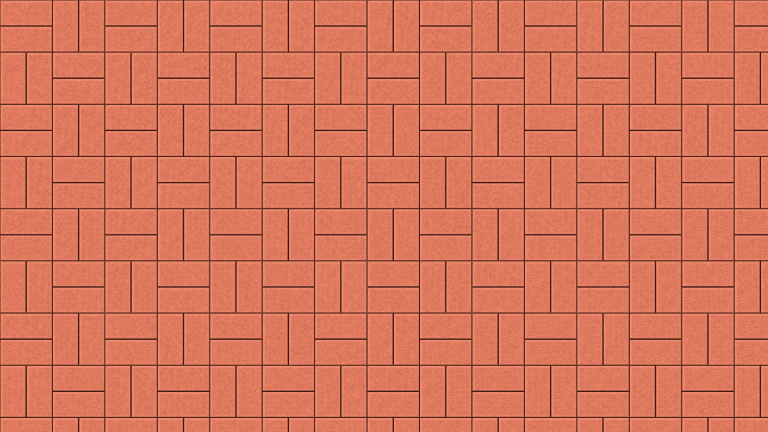
Write a Shadertoy shader that draws this pattern.

```glsl
// Terracotta paving: basket weave of paired bricks with dark seams and fine grain.

float hash(vec2 p) {
    return fract(sin(dot(p, vec2(127.1, 311.7))) * 43758.5453);
}

float valueNoise(vec2 p) {
    vec2 i = floor(p), f = fract(p);
    f = f * f * (3.0 - 2.0 * f);
    return mix(mix(hash(i), hash(i + vec2(1, 0)), f.x),
               mix(hash(i + vec2(0, 1)), hash(i + vec2(1, 1)), f.x), f.y);
}

// Share of a pixel that lies closer to an edge than the given width
float coverage(float width, float edge, float pixel) {
    return clamp((width - edge) / pixel + 0.5, 0.0, 1.0);
}

// Clay with fine sandy grain, pale dust and small dark specks
vec3 clay(vec2 p) {
    vec2 sand = p * 288.0 - 0.5;
    float grain = valueNoise(sand);
    vec3 color = mix(vec3(0.825, 0.44, 0.34), vec3(0.925, 0.507, 0.393), grain);
    float dust = smoothstep(0.80, 0.90, valueNoise(sand + 601.0));
    color = mix(color, vec3(0.84, 0.495, 0.41), 0.85 * dust);
    float speck = smoothstep(0.95, 0.98, valueNoise(sand + vec2(37.0, 911.0)));
    return mix(color, vec3(0.64, 0.39, 0.32), 0.9 * speck);
}

void mainImage(out vec4 fragColor, in vec2 fragCoord) {
    // Height-based units, measured down from the top left corner
    vec2 p = vec2(fragCoord.x, iResolution.y - fragCoord.y) / iResolution.y;
    vec2 grid = p / vec2(0.1214, 0.1208);
    vec2 tile = floor(grid);
    vec2 local = fract(grid);
    float pixel = 1.0 / (iResolution.y * 0.121);

    // Alternate tiles turn a quarter: x runs along the brick, y across the pair
    bool upright = mod(tile.x + tile.y, 2.0) > 0.5;
    vec2 q = upright ? local.yx : local;
    float row = floor(q.y * 2.0);
    vec2 brick = vec2(q.x, q.y - 0.5 * row);
    float seed = hash(tile * 2.0 + row * 0.5 + 3.0);

    // Distances to the lit (top, left) and shaded (bottom, right) edges
    float litEdge = min(brick.x, brick.y);
    float shadedEdge = min(1.0 - brick.x, 0.5 - brick.y);
    float edge = min(litEdge, shadedEdge);

    vec3 color = clay(p);

    // Narrow bevel: pale rims, with a reddish line on the shaded side
    float rim = 0.45 * coverage(0.05, litEdge, pixel)
              + 0.20 * coverage(0.05, shadedEdge, pixel);
    color = mix(color, vec3(0.97, 0.61, 0.49), min(rim, 0.5));
    float shade = coverage(0.019, shadedEdge, pixel);
    color = mix(color, vec3(0.64, 0.27, 0.19), (0.4 + 0.3 * seed) * shade);

    // Seams, heavier between the two bricks of a pair
    float middle = step(abs(q.y - 0.5), min(min(q.x, 1.0 - q.x), min(q.y, 1.0 - q.y)));
    float seam = coverage(mix(0.0085, 0.012, middle), edge, pixel);
    color = mix(color, vec3(0.25, 0.10, 0.07), seam);

    fragColor = vec4(color, 1.0);
}
```
